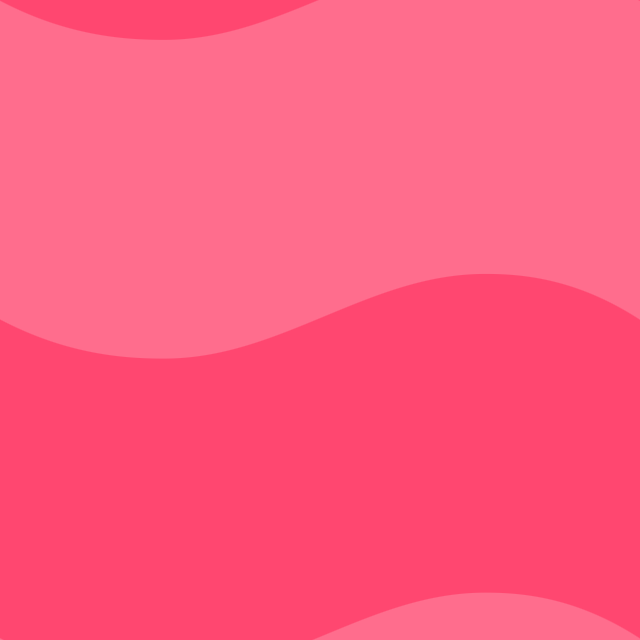
Write a WebGL 2 fragment shader that draws this background.

```glsl
#version 300 es
precision highp float;
// Two-tone pink background of wide, flat waves stacked in alternating bands.

uniform vec2 u_resolution;
out vec4 fragColor;

const float PI = 3.14159265;
const vec3 DEEP_PINK = vec3(1.0, 0.278, 0.439);
const vec3 SOFT_PINK = vec3(1.0, 0.427, 0.553);

const float BAND_HEIGHT = 0.498;          // vertical spacing of the wave edges
const vec2 TROUGH = vec2(0.2565, 0.4397); // lowest point of the middle edge
const vec2 CREST = vec2(0.7578, 0.5720);  // highest point of the middle edge
const float LEFT_RISE = 0.0612;           // climb from trough to left border
const float RIGHT_DROP = 0.0716;          // fall from crest to right border
const float FLANK_POWER = 2.2;            // roundness of the outer flanks

// Height of the middle edge: a cosine slope between two rounded flanks.
float waveHeight(float x) {
    float slope = clamp((x - TROUGH.x) / (CREST.x - TROUGH.x), 0.0, 1.0);
    float left = max(1.0 - x / TROUGH.x, 0.0);
    float right = max((x - CREST.x) / (1.0 - CREST.x), 0.0);
    return mix(TROUGH.y, CREST.y, 0.5 - 0.5 * cos(PI * slope))
         + LEFT_RISE * pow(left, FLANK_POWER)
         - RIGHT_DROP * pow(right, FLANK_POWER);
}

void main() {
    vec2 uv = gl_FragCoord.xy / u_resolution;

    // Bands counted from the middle edge; even ones are soft, odd ones deep.
    float band = (uv.y - waveHeight(uv.x)) / BAND_HEIGHT;
    float edge = 0.5 - abs(mod(band + 0.5, 2.0) - 1.0);

    // Blend over about one pixel across each edge.
    float softCover = clamp(edge / fwidth(band) + 0.5, 0.0, 1.0);
    fragColor = vec4(mix(DEEP_PINK, SOFT_PINK, softCover), 1.0);
}
```
